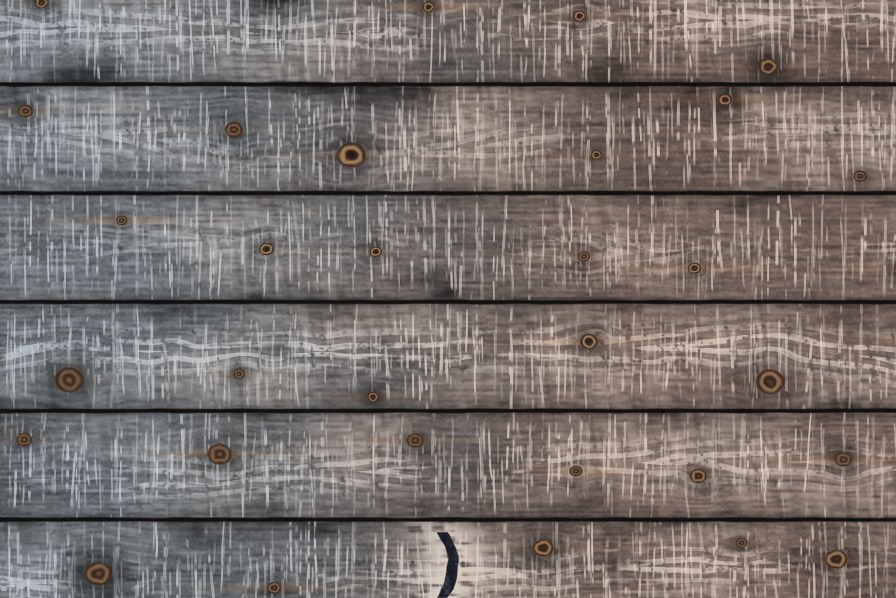
Reproduce this texture procedurally as a WebGL 2 fragment shader.

```glsl
#version 300 es
precision highp float;
// Weathered horizontal timber boards with knots, worn pale paint and scratches.
uniform vec2 u_resolution;
out vec4 outColor;

float hash(vec2 p) {
  return fract(sin(dot(p, vec2(127.1, 311.7))) * 43758.5453);
}

float noise(vec2 p) {
  vec2 i = floor(p), f = fract(p);
  f = f * f * (3.0 - 2.0 * f);
  return mix(mix(hash(i), hash(i + vec2(1, 0)), f.x),
             mix(hash(i + vec2(0, 1)), hash(i + vec2(1, 1)), f.x), f.y);
}

float fbm(vec2 p) {
  float sum = 0.0, amp = 0.5;
  for (int i = 0; i < 4; i++) {
    sum += amp * noise(p);
    p = p * 2.03 + 17.3;
    amp *= 0.5;
  }
  return sum / 0.9375;
}

// Thin, slightly slanted upright scratches in several random layers
float scratches(float x, float v, float board, float px) {
  float total = 0.0;
  for (int i = 0; i < 6; i++) {
    float cells = 13.0 + 5.0 * float(i);
    vec2 key = vec2(floor(x * cells), board * 7.0 + float(i) * 31.0);
    float center = 0.3 + 0.4 * hash(key) + (hash(key + 3.1) - 0.5) * 0.5 * (v - 0.5);
    center += 0.07 * (noise(vec2(v * 4.0, key.x + key.y)) - 0.5);
    float d = abs(fract(x * cells) - center) / cells;
    float width = 0.0004 + 0.0013 * pow(hash(key + 5.7), 3.0);
    float reach = 0.12 + 0.4 * hash(key + 9.2);
    float along = abs(v - 0.2 - 0.6 * hash(key + 12.4));
    float line = 1.0 - smoothstep(width, width + 1.3 * px, d);
    line *= 1.0 - smoothstep(reach * 0.7, reach, along);
    line *= smoothstep(0.2, 0.55, noise(vec2(x * 60.0, v * 14.0 + key.y)));
    total = max(total, line * (0.3 + 0.7 * hash(key + 15.8)));
  }
  return total;
}

void main() {
  float px = 1.0 / u_resolution.y;
  vec2 p = gl_FragCoord.xy * px;
  float boardHeight = 0.182;
  float row = (p.y - 0.131) / boardHeight;
  float board = floor(row), v = fract(row);
  float seed = board * 13.7 + 40.0;

  // Knots: keep the nearest one and bend the grain around each
  float grainV = v, knotD = 99.0, knotKey = 0.0, halo = 0.0, streak = 0.0;
  vec2 knotOffset = vec2(0);
  for (int i = -1; i <= 1; i++) {
    vec2 key = vec2(floor(p.x / 0.27) + float(i), seed);
    vec2 center = vec2((key.x + 0.15 + 0.7 * hash(key)) * 0.27, 0.12 + 0.76 * hash(key + 2.3));
    float radius = 0.008 + 0.014 * pow(hash(key + 4.9), 2.0);
    vec2 q = vec2(p.x - center.x, (v - center.y) * boardHeight);
    float d = length(q * vec2(0.85, 1.0)) / radius;
    grainV -= 0.5 * q.y / boardHeight * exp(-dot(q, q) / (radius * radius * 9.0));
    halo = max(halo, exp(-d * d * 0.22) * (0.4 + 0.5 * hash(key + 7.0)));
    streak = max(streak, exp(-abs(q.x) * 14.0 - pow(q.y / 0.007, 2.0)) * hash(key + 8.0));
    if (d < knotD) { knotD = d; knotOffset = q / radius; knotKey = hash(key + 6.0); }
  }

  // Arched growth rings along the middle, fine straight grain elsewhere
  float mid = 0.5 + 0.3 * (noise(vec2(p.x * 1.7, seed)) - 0.5);
  float across = grainV - mid;
  float band = exp(-across * across * 22.0) * (0.45 + 0.55 * hash(vec2(seed, 3.0)));
  float ringPhase = abs(across) * 9.0 + 5.0 * noise(vec2(p.x * 2.2, seed + 5.0))
                  + 0.5 * noise(vec2(p.x * 24.0, v * 7.0 + seed));
  float rings = 0.5 + 0.5 * sin(6.2832 * ringPhase);
  float grain = noise(vec2(p.x * 9.0, grainV * 42.0 + seed * 9.0));
  float fiber = noise(vec2(p.x * 45.0, grainV * 34.0 + seed * 5.0));
  float brush = noise(vec2(p.x * 130.0 + v * 4.0, v * 3.0 + seed));
  float patches = fbm(vec2(p.x * 5.0, v * 1.5 + seed));
  float speck = noise(p * 230.0);

  // Wood: cool grey at the left, brown at the right
  float warmth = smoothstep(0.1, 1.1, p.x + 0.5 * (patches - 0.5));
  vec3 color = mix(vec3(0.40, 0.42, 0.44), vec3(0.43, 0.36, 0.33), warmth);
  color *= 0.62 + 0.3 * grain + 0.25 * fiber + 0.2 * speck - 0.16 * band * rings;
  float stain = smoothstep(0.56, 0.78, fbm(vec2(p.x * 7.0, v * 2.0 + seed * 3.0)));
  color *= 1.0 - 0.5 * stain * smoothstep(0.1, 0.45, abs(v - 0.5));

  // Worn paint: thin wash, ring remnants, then scratches
  vec3 pale = mix(vec3(0.77, 0.80, 0.82), vec3(0.87, 0.80, 0.75), warmth);
  float wash = smoothstep(0.25, 0.8, patches) * (0.25 + 0.75 * brush) * (0.4 + 0.6 * fiber);
  color = mix(color, pale, 0.65 * wash);
  float remnant = band * smoothstep(0.35, 0.75, rings) * smoothstep(0.3, 0.6, patches + 0.3 * (fiber - 0.4));
  color = mix(color, pale, 0.85 * remnant * smoothstep(0.1, 0.5, brush * 0.5 + speck * 0.5));
  color = mix(color, vec3(0.72, 0.53, 0.36), 0.6 * streak);
  color = mix(color, pale * 1.05, 0.8 * scratches(p.x, v, seed, px));

  // Knot: dark surround, tan ringed heart
  color *= 1.0 - 0.65 * halo;
  float knotRing = 0.5 + 0.5 * sin(knotD * 11.0 + 2.0 * noise(knotOffset * 2.0 + seed));
  vec3 heart = mix(vec3(0.24, 0.17, 0.13), vec3(0.64, 0.50, 0.36), knotRing * (0.5 + 0.5 * knotKey));
  heart = mix(heart, vec3(0.12, 0.09, 0.08), smoothstep(0.5, 0.1, knotD) * knotKey);
  color = mix(color, heart, 1.0 - smoothstep(0.85, 1.1, knotD));

  // Curved dark strip on a pale patch of the lowest board
  vec2 s = p - vec2(0.752 - 6.0 * pow(p.y - 0.055, 2.0) + 0.006, 0.055);
  float patchMask = exp(-pow(s.x / 0.05, 2.0)) * step(board, -0.5);
  color = mix(color, pale, patchMask * smoothstep(0.2, 0.7, fiber + 0.3 * brush));
  float strip = max(abs(s.x) - 0.012 + 0.006 * noise(p * 60.0), abs(s.y) - 0.055);
  color = mix(color, vec3(0.09, 0.10, 0.14) + 0.2 * speck * brush, 1.0 - smoothstep(-px, px, strip));

  // Board edges and dark seams
  float edge = min(v, 1.0 - v) * boardHeight + 0.0015 * (noise(vec2(p.x * 30.0, seed)) - 0.5);
  color *= 1.0 - 0.35 * exp(-edge * 90.0);
  color = mix(vec3(0.07, 0.06, 0.06), color, smoothstep(0.0015, 0.0035 + px, edge));
  outColor = vec4(clamp(color, 0.0, 1.0), 1.0);
}
```
